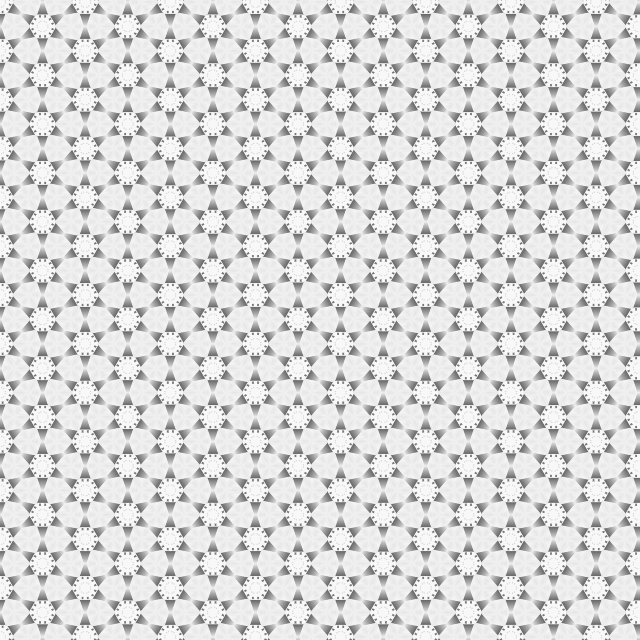
This pattern is drawn by a Shadertoy shader. Its source:

```glsl
const float COLUMNS = 15.03;        // star columns across the canvas
const float ROWS = 13.106;          // stars down each column
const float ROW_PHASE = 0.9969;     // height of a star in the even columns
const float ROOT3 = 1.7320508;
const float SECTOR = 1.0471976;     // one sixth of a turn

// Lengths are in units of the spacing between neighbouring stars
const float STAR_RADIUS = 0.255;
const float WEDGE_START = 0.245;
const float WEDGE_WIDE = 0.108;
const float WEDGE_NARROW = 0.024;
const vec2 TOOTH_POS = vec2(0.205, 0.053);
const vec2 TOOTH_HALF = vec2(0.023, 0.018);
const vec2 DOT_POS = vec2(0.105, 0.035);
const float DOT_RADIUS = 0.013;

const float STAR_TONE = 0.972;
const float PANEL_TONE = 0.932;
const float PANEL_RELIEF = 0.018;
const float STREAK_RELIEF = 0.006;
const float WEDGE_DARK = 0.40;
const float WEDGE_LIGHT = 0.88;
const float TOOTH_TONE = 0.47;
const float DOT_TONE = 0.84;

// Offset from the nearest star of a triangular lattice
vec2 nearestStar(vec2 p) {
    vec2 cell = vec2(ROOT3, 1.0);
    vec2 a = p - cell * round(p / cell);
    vec2 b = p - cell * (floor(p / cell) + 0.5);
    return dot(a, a) < dot(b, b) ? a : b;
}

// Folds the plane so x runs along a spoke and y is the distance beside it
vec2 foldSpoke(vec2 p) {
    float angle = atan(p.x, p.y);
    angle -= SECTOR * round(angle / SECTOR);
    return length(p) * vec2(cos(angle), abs(sin(angle)));
}

float boxDistance(vec2 p, vec2 halfSize) {
    vec2 d = abs(p) - halfSize;
    return length(max(d, 0.0)) + min(max(d.x, d.y), 0.0);
}

float coverage(float d, float pixel) {
    return 1.0 - smoothstep(-0.6 * pixel, 0.6 * pixel, d);
}

// Pale panel with soft lobes and faint streaks fanning from the star
float panelTone(vec2 spoke) {
    vec2 fromCentre = spoke - vec2(0.5, 0.5 / ROOT3);
    float lobes = cos(6.0 * atan(fromCentre.y, fromCentre.x));
    float reach = length(fromCentre);
    float relief = lobes * smoothstep(0.02, 0.16, reach) + 0.5 * cos(24.0 * reach);
    float streaks = cos(42.0 * atan(spoke.y, spoke.x));
    return PANEL_TONE + PANEL_RELIEF * relief + STREAK_RELIEF * streaks;
}

void mainImage(out vec4 fragColor, in vec2 fragCoord) {
    vec2 uv = fragCoord / iResolution.y;
    float pixel = ROWS / iResolution.y;
    vec2 lattice = vec2(uv.x * COLUMNS * 0.5 * ROOT3, (uv.y - ROW_PHASE) * ROWS);
    vec2 star = nearestStar(lattice);
    vec2 spoke = foldSpoke(star);

    // Panel and star disc
    float tone = panelTone(spoke);
    tone = mix(tone, STAR_TONE, coverage(length(star) - STAR_RADIUS, pixel));

    // Half of a bow tie, fading from the star to the midpoint
    float along = clamp((spoke.x - WEDGE_START) / (0.5 - WEDGE_START), 0.0, 1.0);
    float halfWidth = mix(WEDGE_WIDE, WEDGE_NARROW, along);
    float wedge = max(spoke.y - halfWidth, WEDGE_START - spoke.x);
    float wedgeTone = mix(WEDGE_DARK, WEDGE_LIGHT, along);
    tone = mix(tone, wedgeTone, coverage(wedge, pixel));

    // Glow where two wedges meet
    vec2 fromMidpoint = spoke - vec2(0.5, 0.0);
    tone += 0.05 * exp(-dot(fromMidpoint, fromMidpoint) * 350.0);

    // Teeth on the star rim and small inner dots
    float tooth = boxDistance(spoke - TOOTH_POS, TOOTH_HALF);
    tone = mix(tone, TOOTH_TONE, coverage(tooth, pixel));
    float dots = length(spoke - DOT_POS) - DOT_RADIUS;
    tone = mix(tone, DOT_TONE, coverage(dots, pixel));

    fragColor = vec4(vec3(tone), 1.0);
}
```
